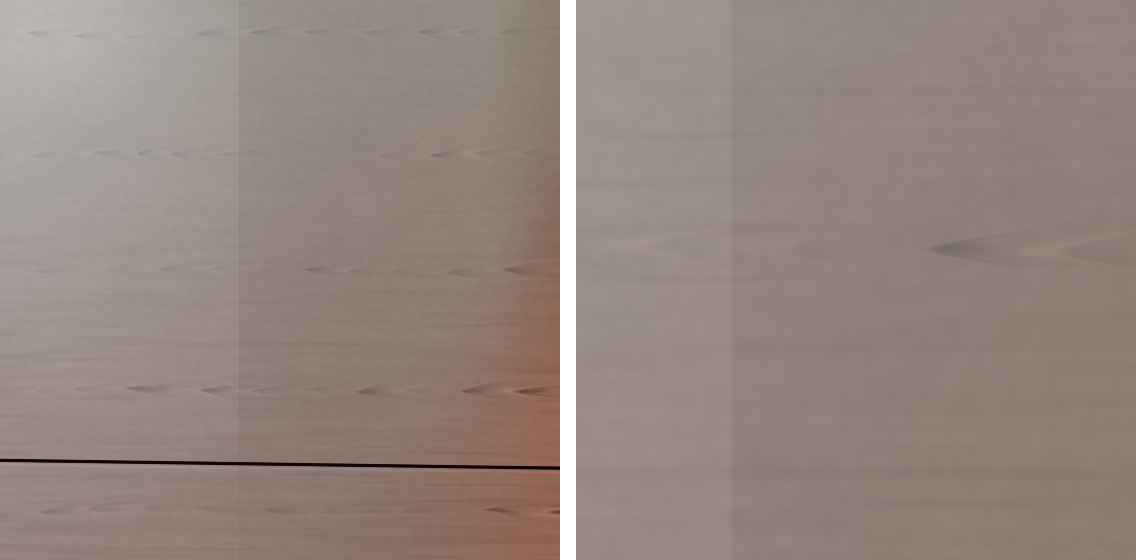
Left, the full canvas; right, a detail of the centre.
Write a WebGL 1 fragment shader that draws this texture.

```glsl
precision highp float;
// Satin wood panels with faint cathedral grain, a dark horizontal seam and a warm reflection.
uniform vec2 u_resolution;

const vec3 TOP_LEFT = vec3(0.685, 0.675, 0.668);
const vec3 TOP_RIGHT = vec3(0.580, 0.545, 0.510);
const vec3 BOTTOM_LEFT = vec3(0.565, 0.485, 0.460);
const vec3 BOTTOM_RIGHT = vec3(0.530, 0.445, 0.410);
const vec3 WARM_REFLECTION = vec3(0.580, 0.395, 0.325);
const vec3 SEAM_COLOR = vec3(0.060, 0.030, 0.025);
const vec3 GRAIN_SHADE = vec3(0.210, 0.185, 0.165);
const vec3 GRAIN_LIGHT = vec3(0.065, 0.050, 0.043);
const float SEAM_HEIGHT = 0.178;
const float SEAM_SLOPE = -0.014;
const float SEAM_HALF_WIDTH = 0.0029;
const float JOINT_X = 0.427;
const float JOINT_STEP = 0.028;
const float FIRST_ROW = 0.088;
const float ROW_SPACING = 0.213;
const float ARCH_PERIOD = 0.095;
const float STREAK_CONTRAST = 0.060;

float hash(vec2 p) {
  vec3 q = fract(vec3(p.xyx) * 0.1031);
  q += dot(q, q.yzx + 33.33);
  return fract((q.x + q.y) * q.z);
}

float noise(vec2 p) {
  vec2 cell = floor(p);
  vec2 f = fract(p);
  f = f * f * (3.0 - 2.0 * f);
  return mix(mix(hash(cell), hash(cell + vec2(1.0, 0.0)), f.x),
             mix(hash(cell + vec2(0.0, 1.0)), hash(cell + 1.0), f.x), f.y);
}

// Broad lighting: pale at the upper left, reddish at the lower right
vec3 panelLight(vec2 uv) {
  float rise = smoothstep(-0.25, 1.0, uv.y);
  vec3 left = mix(BOTTOM_LEFT, TOP_LEFT, rise);
  vec3 right = mix(BOTTOM_RIGHT, TOP_RIGHT, uv.y);
  vec3 color = mix(left, right, smoothstep(-0.1, 0.85, uv.x));
  vec2 toGlow = (uv - vec2(0.10, 0.96)) / vec2(0.20, 0.15);
  color += 0.045 * exp(-dot(toGlow, toGlow));
  float warmStart = mix(0.58, 0.90, smoothstep(0.0, 0.75, uv.y));
  float warmth = smoothstep(warmStart, 1.06, uv.x) * (1.0 - smoothstep(0.30, 0.85, uv.y));
  color = mix(color, WARM_REFLECTION, warmth);
  float edgeShade = smoothstep(0.84, 1.02, uv.x) * smoothstep(0.3, 0.65, uv.y);
  return color - edgeShade * vec3(0.040, 0.055, 0.070);
}

// Irregular left-pointing arches; x is shade, y is highlight
vec2 cathedralGrain(vec2 uv) {
  vec2 grain = vec2(0.0);
  for (int i = 0; i < 5; i++) {
    float row = float(i);
    float drift = 0.014 * (noise(vec2(uv.x * 5.0, row * 7.3)) - 0.5);
    float dy = uv.y - FIRST_ROW - ROW_SPACING * row - drift;
    dy += 0.007 * (noise(vec2(uv.x * 18.0, uv.y * 70.0 + row)) - 0.5);
    float skew = 2.5 * dy * (hash(vec2(row, 8.0)) - 0.5);
    float bend = 7.0 * (sqrt(dy * dy + 0.000012) - 0.0035) + skew;
    float wander = 1.7 * noise(vec2(uv.x * 5.5, row * 5.1 + 2.0));
    float phase = (uv.x - bend) / ARCH_PERIOD + wander + hash(vec2(row, 3.0));
    float t = fract(phase);
    float pick = hash(vec2(floor(phase), row + 11.0));
    float weight = mix(0.12, 1.25, pick * pick);
    weight *= mix(1.0, 0.45, row / 4.0) * mix(0.55, 1.15, uv.x);
    float envelope = exp(-dy * dy / 0.00012);
    float core = exp(-dy * dy / 0.000014);
    float outline = smoothstep(0.0, 0.07, t) * exp(-8.0 * t);
    float heart = smoothstep(0.02, 0.15, t) * (1.0 - smoothstep(0.25, 0.65, t));
    float shade = 0.85 * outline + 0.55 * core * heart;
    float highlight = smoothstep(0.55, 0.92, t) * (1.0 - smoothstep(0.92, 1.0, t));
    grain += weight * envelope * vec2(shade, highlight);
  }
  return grain;
}

// Long horizontal fibres, strongest near the bottom
float fibres(vec2 uv) {
  float y = uv.y + 0.012 * noise(uv * vec2(4.0, 9.0));
  float fine = noise(vec2(uv.x * 9.0, y * 170.0)) - 0.5;
  float broad = noise(vec2(uv.x * 2.5 + 9.0, y * 48.0)) - 0.5;
  float strands = noise(vec2(uv.x * 5.0 + 4.0, y * 105.0 + 20.0));
  float dark = smoothstep(0.74, 0.95, strands);
  float fade = mix(1.0, 0.25, smoothstep(0.0, 0.85, uv.y));
  return (0.45 * fine + 0.28 * broad - 0.40 * dark) * fade;
}

void main() {
  vec2 uv = gl_FragCoord.xy / u_resolution;
  float pixel = 1.0 / u_resolution.y;
  vec3 color = panelLight(uv);

  // Vertical joint between the two veneer sheets
  float rightSheet = smoothstep(-0.0012, 0.0012, uv.x - JOINT_X);
  float jointFade = mix(0.3, 1.0, smoothstep(0.05, 0.35, uv.y));
  float nearJoint = 1.0 - smoothstep(0.0, 0.5, abs(uv.x - JOINT_X));
  color += JOINT_STEP * jointFade * nearJoint * (0.30 - rightSheet);
  color -= 0.018 * jointFade * exp(-pow(abs(uv.x - JOINT_X) / 0.0015, 2.0));

  // Wood figure and soft mottling
  vec2 grain = cathedralGrain(uv);
  color += STREAK_CONTRAST * fibres(uv) * vec3(1.0, 1.05, 1.05);
  color += GRAIN_LIGHT * grain.y - GRAIN_SHADE * grain.x;
  color += 0.014 * (noise(uv * 130.0) - 0.5) + 0.008 * (noise(uv * 25.0) - 0.5);

  // Dark seam with a thin lit lip below it
  float seamOffset = uv.y - SEAM_HEIGHT - SEAM_SLOPE * uv.x;
  color += 0.050 * exp(-pow(abs(seamOffset + 0.0075) / 0.0025, 2.0));
  float softness = max(0.0010, 0.6 * pixel);
  float seam = 1.0 - smoothstep(-softness, softness, abs(seamOffset) - SEAM_HALF_WIDTH);
  color = mix(color, SEAM_COLOR, seam);

  gl_FragColor = vec4(clamp(color, 0.0, 1.0), 1.0);
}
```
